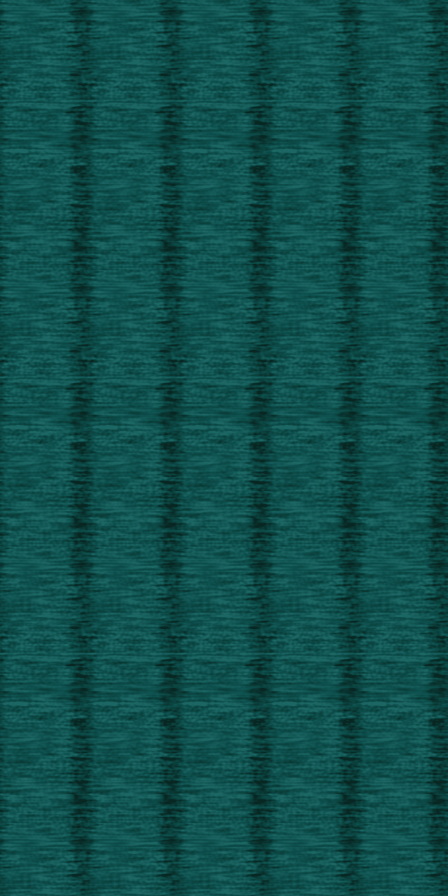
A WebGL 2 fragment shader for this texture:

```glsl
#version 300 es
precision highp float;

uniform vec2 u_resolution;
out vec4 outColor;

const vec3 SHADOW = vec3(0.03, 0.15, 0.135);
const vec3 DEEP = vec3(0.04, 0.245, 0.23);
const vec3 TEAL = vec3(0.05, 0.31, 0.30);
const vec3 SHEEN = vec3(0.11, 0.40, 0.39);

const float COLUMNS = 5.0;
const float TILE_HEIGHT = 0.617;   // in canvas widths
const float SEAM_CENTER = 0.92;    // in tile widths
const float SEAM_HALF_WIDTH = 0.11;
const float BANDS = 6.0;           // ridges per tile

vec2 gradientAt(vec2 cell, vec2 period, float seed) {
    vec2 c = mod(cell, period) + seed * 7.31;
    vec3 q = fract(c.xyx * vec3(0.1031, 0.1030, 0.0973));
    q += dot(q, q.yzx + 33.33);
    float angle = 6.2831853 * fract((q.x + q.y) * q.z);
    return vec2(cos(angle), sin(angle));
}

// Gradient noise that wraps once per tile, roughly -0.7 to 0.7
float tiledNoise(vec2 uv, vec2 period, float seed) {
    vec2 p = uv * period;
    vec2 i = floor(p);
    vec2 f = p - i;
    vec2 w = f * f * f * (f * (f * 6.0 - 15.0) + 10.0);
    vec2 e = vec2(1.0, 0.0);
    float a = dot(gradientAt(i, period, seed), f);
    float b = dot(gradientAt(i + e.xy, period, seed), f - e.xy);
    float c = dot(gradientAt(i + e.yx, period, seed), f - e.yx);
    float d = dot(gradientAt(i + e.xx, period, seed), f - e.xx);
    return mix(mix(a, b, w.x), mix(c, d, w.x), w.y);
}

// Long horizontal fibres at several thicknesses
float fibres(vec2 uv) {
    return 0.60 * tiledNoise(uv, vec2(3.0, 109.0), 1.0)
         + 0.45 * tiledNoise(uv, vec2(5.0, 83.0), 2.0)
         + 0.25 * tiledNoise(uv, vec2(2.0, 41.0), 3.0);
}

// Short dashes where the weave shows between fibres
float stitches(vec2 uv) {
    return tiledNoise(uv, vec2(23.0, 97.0), 4.0);
}

// Dark gap between columns, its edge frayed fibre by fibre
float seam(vec2 uv, float halfWidth) {
    float d = abs(fract(uv.x - SEAM_CENTER + 0.5) - 0.5);
    float fray = 0.15 * tiledNoise(uv, vec2(4.0, 97.0), 5.0)
               + 0.08 * tiledNoise(uv, vec2(3.0, 53.0), 6.0);
    return 1.0 - smoothstep(halfWidth - 0.07, halfWidth + 0.06, d + fray);
}

// Thin bright thread near the top of each band, 0 to 1
float ridge(vec2 uv, float bands) {
    float wander = 0.10 * tiledNoise(uv, vec2(1.0, bands), 7.0);
    float d = abs(fract(uv.y * bands - 0.3 + wander + 0.5) - 0.5);
    return 1.0 - smoothstep(0.01, 0.07, d);
}

// Shade below each ridge that lifts towards the next one
float bandShade(vec2 uv, float bands) {
    return sin(6.2831853 * (uv.y * bands - 0.3));
}

vec3 dyeRamp(float tone) {
    vec3 c = mix(SHADOW, DEEP, clamp(tone / 0.35, 0.0, 1.0));
    c = mix(c, TEAL, clamp((tone - 0.35) / 0.33, 0.0, 1.0));
    return mix(c, SHEEN, clamp((tone - 0.68) / 0.40, 0.0, 1.0));
}

void main() {
    vec2 p = gl_FragCoord.xy / u_resolution.x;
    float top = u_resolution.y / u_resolution.x;
    vec2 uv = vec2(p.x * COLUMNS, (top - p.y) / TILE_HEIGHT);

    // Slight sag of the threads
    uv.y += 0.002 * tiledNoise(uv, vec2(3.0, 12.0), 8.0);

    float gap = seam(uv, SEAM_HALF_WIDTH);
    float weave = 0.6 + tiledNoise(uv, vec2(1.0, 11.0), 9.0);

    // Body tone: fibres, patches of stitching and bright ridges
    float tone = 0.75 + 0.85 * fibres(uv);
    tone += 0.55 * weave * stitches(uv);
    tone += 0.20 * tiledNoise(uv, vec2(1.0, 13.0), 10.0);
    tone += 0.16 * ridge(uv, BANDS) * (1.0 - gap);
    tone -= 0.03 * bandShade(uv, BANDS);

    // Seam shade with stronger broken threads
    tone -= gap * (0.44 + 0.55 * tiledNoise(uv, vec2(9.0, 89.0), 11.0));

    outColor = vec4(dyeRamp(tone), 1.0);
}
```
